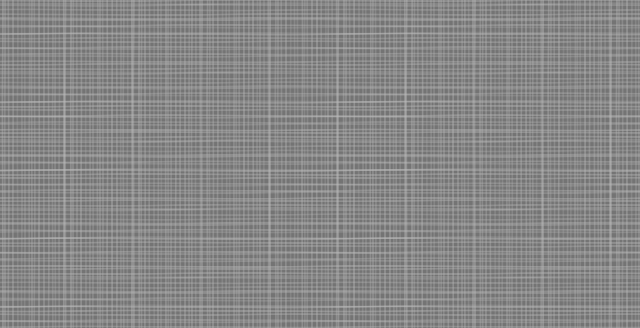
This texture is drawn by a Shadertoy shader. Its source:

```glsl
#define TILE 0.208               // repeat length, in canvas heights
#define THREADS vec2(18.0, 19.0) // threads per repeat: upright, level
#define THREAD_WIDTH 0.0021
#define SOFTNESS 0.0053          // blur across a thread
#define JITTER vec2(0.85, 0.75)  // uneven spacing, in thread gaps
#define BEND vec2(0.0006, 0.0014)
#define GROUND vec3(0.453)
#define THREAD_COLOR vec3(0.73)

float hash(vec2 p) {
    vec3 q = fract(vec3(p.xyx) * 0.1031);
    q += dot(q, q.yzx + 33.33);
    return fract((q.x + q.y) * q.z);
}

// Share of a soft footprint covered by a line at signed distance d
float coverage(float d, float width, float footprint) {
    float low = max(d - 0.5 * footprint, -0.5 * width);
    float high = min(d + 0.5 * footprint, 0.5 * width);
    return max(high - low, 0.0) / footprint;
}

// Parallel threads spaced across one axis and bending along the other
float threads(float across, float along, float count, float jitter, float bend, float seed, float footprint) {
    float gap = TILE / count;
    float nearest = floor(across / gap);
    float light = 0.0;
    for (int i = -2; i <= 2; i++) {
        float id = nearest + float(i);
        float key = mod(id, count);
        float offset = (hash(vec2(key, seed)) - 0.5) * jitter;
        float phase = 6.2832 * hash(vec2(key, seed + 7.0));
        float wave = sin(along * 6.2 + phase) + 0.3 * sin(along * 12.4 + 2.0 * phase);

        // Strength repeats with the tile, with slight wear between tiles
        float strength = mix(0.6, 1.1, hash(vec2(key, seed + 13.0)));
        strength *= mix(0.85, 1.1, hash(vec2(id, seed + 29.0)));
        float center = (id + 0.5 + offset) * gap + bend * wave;
        light += strength * coverage(across - center, THREAD_WIDTH, footprint);
    }
    return min(light, 1.0);
}

void mainImage(out vec4 fragColor, in vec2 fragCoord) {
    float pixel = 1.0 / iResolution.y;
    vec2 uv = fragCoord * pixel;
    float footprint = max(pixel, SOFTNESS);

    float upright = threads(uv.x, uv.y, THREADS.x, JITTER.x, BEND.x, 3.0, footprint);
    float level = threads(uv.y, uv.x, THREADS.y, JITTER.y, BEND.y, 51.0, footprint);

    // Translucent threads brighten where they cross
    float cover = 1.0 - (1.0 - upright) * (1.0 - level);
    fragColor = vec4(mix(GROUND, THREAD_COLOR, cover), 1.0);
}
```
